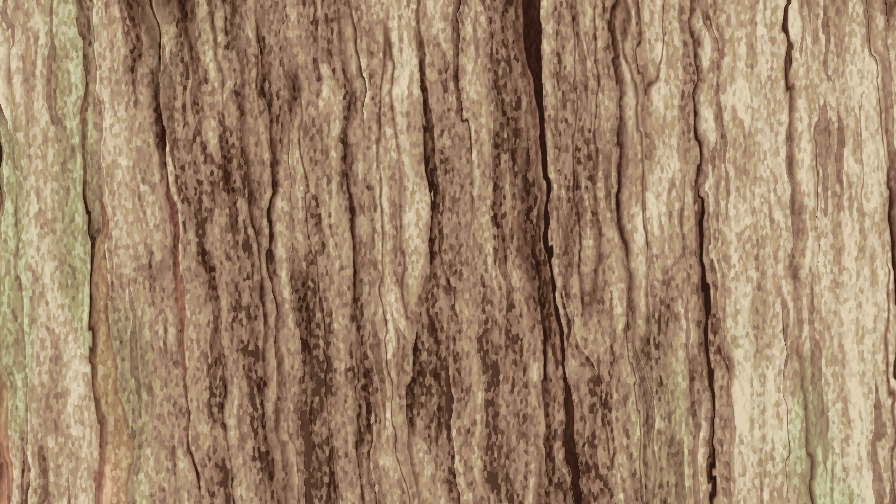
Give the GLSL for this texture, as a Shadertoy shader.

```glsl
// Weathered cedar bark: overlapping upright plates, dark furrows, fibres and pale lichen.
#define LEAN 0.07           // sideways drift of the plates over the height
#define RAGGED 0.018        // raggedness of plate edges
#define WOBBLE 0.004        // slow waviness of plate edges
#define SHADOW_WIDTH 0.014  // reach of the furrow shadow
#define CORE_TONE 0.47      // tone of the brown middle
#define SIDE_TONE 0.81      // tone of the bleached sides
#define FIBRE 0.42          // contrast of the long fibres
#define GRAIN 0.50          // contrast of the fine grain
#define MOSS 0.6            // strength of the green tint

float hash(vec2 p) {
    vec3 q = fract(vec3(p.xyx) * 0.1031);
    q += dot(q, q.yzx + 33.33);
    return fract((q.x + q.y) * q.z);
}

// Cellular noise: a random value per cell, blended at the borders.
float flakes(vec2 p, float sharpness) {
    vec2 cell = floor(p);
    float sum = 0.0, total = 0.0;
    for (int j = -1; j <= 1; j++)
    for (int i = -1; i <= 1; i++) {
        vec2 c = cell + vec2(i, j);
        vec2 away = c + vec2(hash(c), hash(c + 71.0)) - p;
        float weight = exp(-sharpness * dot(away, away));
        sum += weight * hash(c + 37.0);
        total += weight;
    }
    return sum / total;
}

float waves(float y, float phase) {
    return sin(y * 6.0 + phase) + 0.6 * sin(y * 15.0 + phase * 2.3)
         + 0.35 * sin(y * 37.0 + phase * 4.1);
}

float ramp(float low, float high, float t) {
    return clamp((t - low) / (high - low), 0.0, 1.0);
}

// Tone from 0 (furrow) to 1 (bleached wood).
vec3 barkColour(float tone) {
    vec3 c = mix(vec3(0.14, 0.08, 0.06), vec3(0.23, 0.13, 0.09), ramp(0.0, 0.04, tone));
    c = mix(c, vec3(0.41, 0.29, 0.22), ramp(0.04, 0.13, tone));
    c = mix(c, vec3(0.55, 0.42, 0.34), ramp(0.13, 0.29, tone));
    c = mix(c, vec3(0.66, 0.53, 0.44), ramp(0.29, 0.51, tone));
    c = mix(c, vec3(0.72, 0.62, 0.47), ramp(0.51, 0.73, tone));
    c = mix(c, vec3(0.80, 0.73, 0.62), ramp(0.73, 0.92, tone));
    return mix(c, vec3(0.88, 0.82, 0.71), ramp(0.92, 1.2, tone));
}

void mainImage(out vec4 fragColor, in vec2 fragCoord) {
    vec2 p = fragCoord / iResolution.y;
    float across = fragCoord.x / iResolution.x;
    float pixel = 1.0 / iResolution.y;
    float x = p.x + LEAN * (p.y - 0.5) + RAGGED * (flakes(p * vec2(16.0, 8.0), 9.0) - 0.5)
            + 0.5 * RAGGED * (flakes(p * vec2(50.0, 24.0), 9.0) - 0.5);

    // Three layers of plates, each shading what lies beneath
    float shade = 0.12, seed = 0.0;
    vec2 local = vec2(x, p.y);
    for (int layer = 0; layer < 3; layer++) {
        float level = float(layer);
        float spacing = 0.10 + 0.04 * level;
        for (int i = -1; i <= 1; i++) {
            float id = floor(x / spacing) + float(i);
            vec2 key = vec2(id + 50.0, level * 23.0 + 5.0);
            float offset = x - (id + 0.35 + 0.3 * hash(key)) * spacing
                         - 0.07 * (hash(key + 11.0) - 0.5) * (p.y - 0.5);
            float side = step(0.0, offset);

            // Upper plates may taper to a point inside the canvas
            float fromEnd = min(p.y - 0.45 + 1.7 * hash(key + 23.0),
                                0.6 + 1.7 * hash(key + 31.0) - p.y);
            float taper = layer == 0 ? 1.0 : smoothstep(0.0, 0.3, fromEnd);
            float width = spacing * (layer == 0 ? 0.53 : mix(0.22, 0.45, hash(key + 43.0)));
            float phase = 40.0 * hash(key + 57.0) + 9.0 * side;
            float inside = taper * (width + WOBBLE * waves(p.y, phase))
                         - abs(offset) - 0.01 * (1.0 - taper);

            float depth = mix(0.5, 0.95, side) * (0.8 + 0.2 * sin(p.y * 7.0 + phase));
            float reach = min(inside, 0.0) / (SHADOW_WIDTH * mix(0.5, 1.0, side));
            shade *= 1.0 - taper * depth * exp(-reach * reach);
            float rim = mix(0.2, -0.3, side) * exp(-max(inside, 0.0) / 0.007);
            float cover = smoothstep(-pixel, pixel, inside);
            shade = mix(shade, 1.0 + rim, cover);
            if (cover > 0.5) {
                local = vec2(offset, p.y);
                seed = key.x + key.y * 3.0;
            }
        }
    }

    // Wood surface: streaks, fibres, grain, torn chips and dark slivers
    float streak = flakes(local * vec2(28.0, 2.2) + seed * 7.3, 8.0);
    float fibre = flakes(local * vec2(95.0, 9.0) + seed * 3.7, 10.0);
    float grain = flakes(p * vec2(190.0, 95.0), 12.0);
    float blotch = flakes(p * vec2(9.0, 4.0) + 13.0, 6.0);
    float chip = flakes(local * vec2(45.0, 14.0) + seed * 5.1, 14.0);
    float sliver = flakes(local * vec2(65.0, 5.0) + seed * 2.9, 14.0);
    float vein = flakes(local * vec2(15.0, 1.0) + seed * 3.1, 4.0);
    float edgeZone = smoothstep(0.15, 0.40, abs(across - 0.47));

    float tone = mix(CORE_TONE, SIDE_TONE, edgeZone) + 0.24 * (hash(vec2(seed, 3.0)) - 0.5)
               + FIBRE * (streak + fibre - 1.0) + GRAIN * (grain - 0.5)
               + 0.28 * (blotch - 0.5) + 0.22 * smoothstep(0.80, 0.92, chip);
    float crack = (1.0 - smoothstep(0.0, 0.035, abs(vein - 0.5))) * smoothstep(0.2, 0.5, blotch);
    tone = max(tone, 0.09) * shade * (1.0 - 0.75 * crack);
    tone *= 1.0 - 0.55 * smoothstep(0.84, 0.93, sliver);

    // Reddish plates and green growth towards the sides
    vec3 colour = barkColour(tone);
    float red = step(0.88, hash(vec2(seed, 19.0))) * (1.0 - smoothstep(0.2, 0.5, across));
    colour *= mix(vec3(1.0), vec3(1.0, 0.90, 0.88), red);
    float growth = smoothstep(0.4, 0.75, flakes(p * vec2(11.0, 3.0) + 41.0, 6.0));
    colour *= mix(vec3(1.0), vec3(0.88, 1.01, 0.90), MOSS * edgeZone * growth);
    fragColor = vec4(colour, 1.0);
}
```
